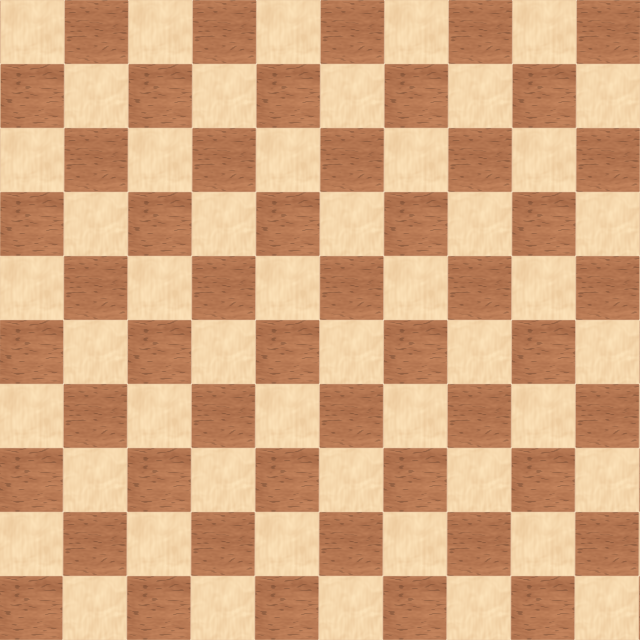
Write a Shadertoy shader that draws this pattern.

```glsl
// A ten by ten checkerboard of pale maple and brown mahogany squares with thin pale seams.
// Each wood is layered gradient noise, stretched along its grain; two grain
// variants alternate by row, and the columns lean very slightly.

vec2 gradientAt(vec2 cell) {
    float angle = 6.2832 * fract(sin(dot(cell, vec2(127.1, 311.7))) * 43758.55);
    return vec2(cos(angle), sin(angle));
}

// Gradient noise, roughly -1 to 1
float noise(vec2 p) {
    vec2 i = floor(p), f = fract(p);
    vec2 u = f * f * f * (f * (f * 6.0 - 15.0) + 10.0);
    vec2 e = vec2(0.0, 1.0);
    float low = mix(dot(gradientAt(i), f),
                    dot(gradientAt(i + e.yx), f - e.yx), u.x);
    float high = mix(dot(gradientAt(i + e), f - e),
                     dot(gradientAt(i + 1.0), f - 1.0), u.x);
    return 1.5 * mix(low, high, u.y);
}

// Horizontal bands, fine grain and short dark pores
vec3 mahogany(vec2 q, float seed) {
    float bend = 0.04 * noise(q * 2.5 + seed);
    vec2 g = vec2(q.x, q.y + bend);
    float tone = 0.58 - 0.3 * smoothstep(0.4, 0.95, q.y);
    tone += 0.45 * noise(g * vec2(1.0, 6.0) + seed);
    tone += 0.3 * noise(g * vec2(4.0, 21.0) + seed * 2.0);
    tone += 0.2 * noise(g * vec2(14.0, 30.0) + seed * 3.0);
    vec3 wood = mix(vec3(0.655, 0.415, 0.28), vec3(0.765, 0.515, 0.36), clamp(tone, 0.0, 1.0));
    float pores = smoothstep(0.3, 0.7, noise(g * vec2(7.0, 27.0) + seed * 5.0));
    return wood * (1.0 - 0.17 * pores);
}

// Soft slanted clouds with faint upright fibres
vec3 maple(vec2 q, float seed) {
    vec2 slant = vec2(q.x + 0.5 * q.y, q.y - 0.5 * q.x);
    slant += 0.12 * noise(q * 4.0 + seed);
    float tone = 0.53 + 0.45 * noise(slant * vec2(2.5, 5.0) + seed);
    tone += 0.25 * noise(slant * vec2(7.0, 11.0) + seed * 2.0);
    float fibre = noise(q * vec2(22.0, 5.0) + seed * 3.0);
    tone += mix(0.42, 0.18, q.y) * fibre;
    return mix(vec3(0.935, 0.80, 0.625), vec3(0.99, 0.885, 0.72), clamp(tone, 0.0, 1.0));
}

void mainImage(out vec4 fragColor, in vec2 fragCoord) {
    vec2 uv = fragCoord / iResolution.xy;
    float pixel = 10.0 / min(iResolution.x, iResolution.y);

    // Board squares, with the lean of the columns
    vec2 p = uv * 10.0;
    p.x += 0.02 - 0.028 * uv.y;
    vec2 cell = floor(p), q = fract(p);
    float row = mod(cell.y, 2.0);

    // Signed distance to the nearest side, positive inside pale squares
    vec2 side = 0.5 - abs(q - 0.5);
    float edge = min(side.x, side.y);
    float parity = 2.0 * mod(cell.x + cell.y, 2.0) - 1.0;
    float pale = smoothstep(-0.6 * pixel, 0.6 * pixel, edge * parity);

    vec3 color = mix(mahogany(q, 3.7 + 11.3 * row), maple(q, 8.2 + 17.9 * row), pale);

    // Thin seams, brighter on the upright sides and where corners meet
    vec2 seam = 1.0 - smoothstep(vec2(0.0), vec2(0.008 + 0.7 * pixel), side);
    color = mix(color, vec3(0.90, 0.77, 0.64), max(0.6 * seam.x, 0.35 * seam.y));
    color = mix(color, vec3(0.99, 0.93, 0.83), 0.7 * seam.x * seam.y);

    fragColor = vec4(color, 1.0);
}
```
